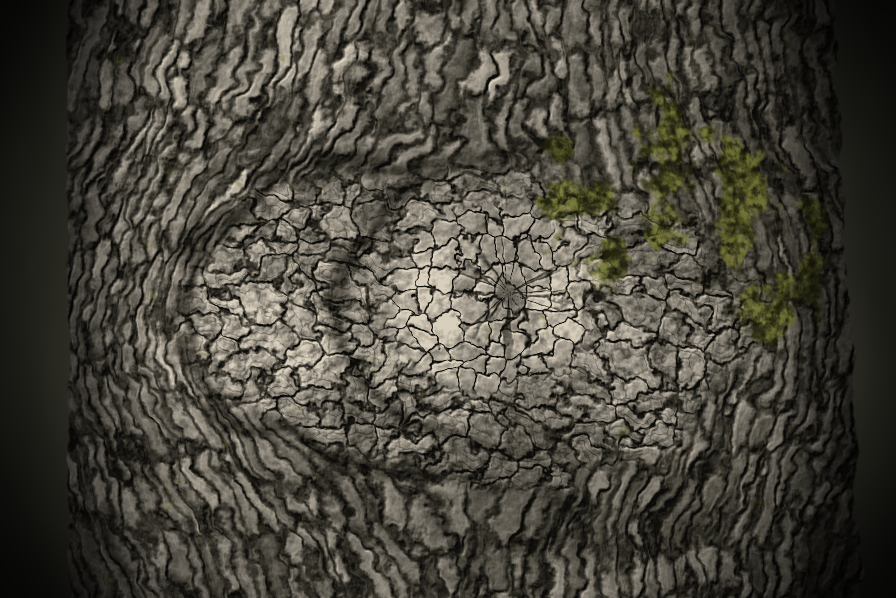
Write a Shadertoy shader that draws this texture.

```glsl
// Weathered tree trunk: furrowed bark flowing around a cracked knot, with moss.
const vec2 EYE_CENTER = vec2(0.79, 0.47);
const vec2 EYE_RADII = vec2(0.49, 0.28);
const vec2 DISK_CENTER = vec2(0.825, 0.5);
const vec2 PITH = vec2(0.85, 0.51);
const float DISK_RADIUS = 0.165;
const float FLOW_BEND = 0.55;
const vec2 BARK_SCALE = vec2(40, 8.5);
const vec2 KNOT_SCALE = vec2(18, 24);
const vec2 DISK_SCALE = vec2(25, 27);
const vec2 RELIEF_STEP = vec2(-0.0025, 0.0035);
const float RELIEF_GAIN = 0.22;
const vec3 SHADOW_TINT = vec3(1, 0.95, 0.77);
const vec3 LIGHT_TINT = vec3(1, 0.955, 0.87);
const vec3 MOSS_DARK = vec3(0.12, 0.125, 0.04);
const vec3 MOSS_LIGHT = vec3(0.45, 0.46, 0.19);
const vec3 BACKDROP = vec3(0.2, 0.2, 0.165);
// Moss patches: center, radii
const int MOSS_COUNT = 8;
const vec4 MOSS[MOSS_COUNT] = vec4[](
    vec4(1.12, 0.76, 0.065, 0.1), vec4(0.955, 0.66, 0.055, 0.055),
    vec4(1.03, 0.565, 0.04, 0.05), vec4(1.235, 0.64, 0.055, 0.12),
    vec4(1.29, 0.49, 0.055, 0.07), vec4(1.11, 0.63, 0.05, 0.045),
    vec4(0.935, 0.755, 0.035, 0.03), vec4(1.36, 0.58, 0.025, 0.13));

float hash(vec2 p) {
    return fract(sin(dot(p, vec2(127.1, 311.7))) * 43758.5453);
}

float noise(vec2 p) {
    vec2 i = floor(p), f = fract(p);
    f = f * f * (3.0 - 2.0 * f);
    return mix(mix(hash(i), hash(i + vec2(1, 0)), f.x),
               mix(hash(i + vec2(0, 1)), hash(i + 1.0), f.x), f.y);
}

float fbm(vec2 p) {
    float sum = 0.0, amp = 0.533;
    for (int i = 0; i < 4; i++) {
        sum += amp * noise(p);
        p = mat2(1.6, 1.2, -1.2, 1.6) * p + 7.3;
        amp *= 0.5;
    }
    return sum;
}

vec2 wander(vec2 p) {
    return vec2(fbm(p), fbm(p + 9.1)) - 0.5;
}

// Cellular plates: x = distance to the crack, y = plate id
vec2 plates(vec2 p) {
    float near = 9.0, second = 9.0, id = 0.0;
    for (int k = 0; k < 9; k++) {
        vec2 c = floor(p) + vec2(k % 3 - 1, k / 3 - 1);
        float d = length(c + 0.1 + 0.8 * vec2(hash(c), hash(c + 41.7)) - p);
        if (d < near) { second = near; near = d; id = hash(c + 13.1); }
        else second = min(second, d);
    }
    return vec2(second - near, id);
}

float eyeDistance(vec2 p) {
    return length((p - EYE_CENTER) / EYE_RADII);
}

// Surface height from furrowed bark, knot plates and the radial disk
float surface(vec2 p) {
    vec2 warp = wander(p * 9.0), jag = wander(p * 42.0);
    float grit = fbm(p * 95.0) - 0.38;
    float eye = eyeDistance(p);
    float bend = FLOW_BEND * mix(1.0, 0.5, smoothstep(0.75, 1.15, p.x));
    vec2 flow = vec2((p.x - EYE_CENTER.x) * (1.0 - bend / max(eye * eye, 0.9)), p.y);
    vec2 strip = plates(flow * BARK_SCALE + warp * vec2(2.4, 1.5) + jag * 0.8);
    float grain = fbm(flow * vec2(95, 24) + warp * 5.0 + jag * 2.0);
    float bark = smoothstep(0.0, 0.55, strip.x) * (0.4 + 0.35 * strip.y)
               + 0.65 * (grain - 0.33) + 0.35 * grit;

    vec2 chunk = plates(p * KNOT_SCALE + warp * 2.2 + jag * 0.9);
    float minor = plates(p * KNOT_SCALE * 2.1 + warp * 4.0 + jag * 1.5).x;
    float knot = smoothstep(0.0, 0.26, chunk.x) * (0.48 + 0.3 * chunk.y)
               * mix(0.68, 1.0, smoothstep(0.0, 0.25, minor)) + 0.75 * grit;

    float radius = length(p - PITH) + 0.001;
    vec2 tile = plates(p * DISK_SCALE + warp * 2.0 + jag * 0.9);
    float ray = abs(noise((p - PITH) / radius * 4.5 + 4.0 + jag * 0.7) - 0.5);
    float rayCrack = smoothstep(0.09, 0.01, ray) * smoothstep(0.15, 0.04, radius);
    float disk = smoothstep(0.0, 0.17, tile.x) * (0.6 + 0.2 * tile.y)
               * (1.0 - 0.75 * rayCrack) * smoothstep(-0.03, 0.05, radius) + 0.6 * grit;

    float inDisk = smoothstep(0.02, -0.02, length(p - DISK_CENTER) - DISK_RADIUS + 0.1 * warp.x);
    float inEye = smoothstep(1.06, 0.86, eye + 0.5 * warp.x);
    return clamp(mix(bark, mix(knot, disk, inDisk), inEye), 0.0, 1.0);
}

float glow(vec2 p, vec4 spot) {
    vec2 q = (p - spot.xy) / spot.zw;
    return exp(-dot(q, q));
}

// Broad light and the deep creases around the knot
float lightLevel(vec2 p) {
    float level = 0.52 + 0.12 * glow(p, vec4(0.42, 0.85, 0.42, 0.3))
        + 0.3 * glow(p, vec4(0.73, 0.47, 0.09, 0.13))
        + 0.25 * glow(p, vec4(0.94, 0.5, 0.08, 0.12))
        + 0.28 * glow(p, vec4(0.42, 0.42, 0.19, 0.14))
        + 0.15 * glow(p, vec4(1.13, 0.38, 0.17, 0.18))
        - 0.12 * glow(p, vec4(0.95, 0.14, 0.25, 0.12));
    level *= 1.0 - 0.25 * smoothstep(0.95, 1.35, p.x);
    float ragged = fbm(p * 8.0) - 0.5;
    float rim = (eyeDistance(p) - 1.0 + 0.35 * ragged) / 0.05;
    float arc = (length(p - DISK_CENTER) - 0.245 + 0.08 * ragged) / 0.014;
    return level * (1.0 - 0.55 * max(exp(-rim * rim), exp(-arc * arc)) * smoothstep(1.0, 0.65, p.x));
}

void mainImage(out vec4 fragColor, in vec2 fragCoord) {
    vec2 p = fragCoord / iResolution.y;

    // Bark relief lit from the upper left
    float height = surface(p);
    float relief = height - surface(p + RELIEF_STEP);
    float tone = clamp(lightLevel(p) * mix(0.14, 1.17, height) + RELIEF_GAIN * relief, 0.04, 0.85);
    vec3 color = tone * mix(SHADOW_TINT, LIGHT_TINT, smoothstep(0.05, 0.5, tone));

    // Moss cushions broken up by the bark beneath
    float cover = 0.0;
    for (int i = 0; i < MOSS_COUNT; i++) cover = max(cover, glow(p, MOSS[i]));
    cover = smoothstep(0.38, 0.75, cover + 1.7 * (fbm(p * 32.0) - 0.52));
    float tuft = fbm(p * 95.0) * (0.5 + 0.75 * noise(p * 24.0)) * (0.75 + 0.4 * height);
    color = mix(color, mix(MOSS_DARK, MOSS_LIGHT, smoothstep(0.15, 0.7, tuft)), 0.85 * cover);

    // Trunk outline, blurred backdrop and vignette
    float rough = 0.025 * (fbm(p.yx * vec2(22, 4)) - 0.5);
    float inside = min(p.x - 0.113, mix(1.442, 1.396, p.y) - p.x) + rough;
    color *= mix(0.62, 1.0, smoothstep(0.0, 0.15, inside));
    vec3 far = BACKDROP * (0.75 + 0.5 * fbm(p * vec2(7, 3)));
    color = mix(far, color, smoothstep(-0.002, 0.003, inside));
    color *= 1.0 - 0.87 * smoothstep(0.54, 0.91, length(p - vec2(0.75, 0.5)));
    fragColor = vec4(color, 1.0);
}
```
